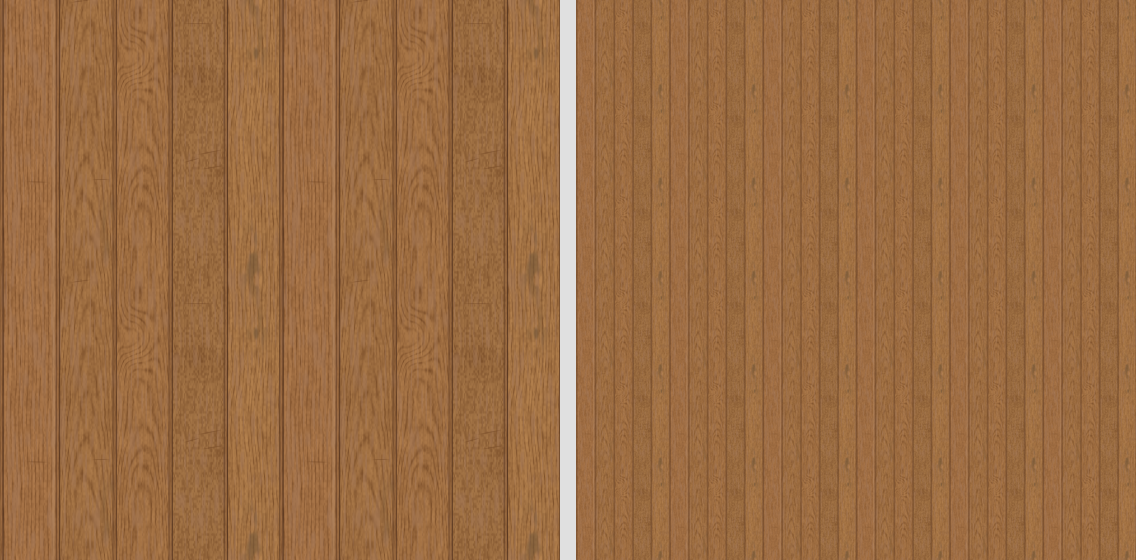
Left, the tile; right, the same tile 3 across and 3 down.
A three.js fragment shader for this texture:

```glsl
// Beaded oak panelling: a square tile of five vertical boards, laid twice
// across and twice down. Ring curves, stretched wrapping noise, smudges and
// scratches make the grain; paired dark lines make the bead between boards.

varying vec2 vUv;

const float TILES = 2.0;
const float BOARDS = 5.0;
const float TAU = 6.2831853;
const vec3 DARK_GRAIN = vec3(0.42, 0.25, 0.12);
const vec3 PALE_STRIP = vec3(0.72, 0.55, 0.40);
const vec3 DULL_ROSE = vec3(0.64, 0.47, 0.35);
const vec3 SMUDGE = vec3(0.42, 0.32, 0.21);
const vec3 GROOVE = vec3(0.29, 0.17, 0.10);
const vec3 BEAD = vec3(0.52, 0.34, 0.20);

float hash(vec2 p) {
  vec3 q = fract(p.xyx * 0.1031);
  q += dot(q, q.yzx + 33.33);
  return fract((q.x + q.y) * q.z);
}

// Value noise that wraps over the unit square; cells must be whole numbers.
float noise(vec2 p, vec2 cells, float seed) {
  vec2 q = p * cells;
  vec2 i = floor(q);
  vec2 f = fract(q);
  f = f * f * (3.0 - 2.0 * f);
  vec2 a = mod(i, cells) + seed * 17.0;
  vec2 b = mod(i + 1.0, cells) + seed * 17.0;
  return mix(mix(hash(a), hash(vec2(b.x, a.y)), f.x),
             mix(hash(vec2(a.x, b.y)), hash(b), f.x), f.y);
}

// Signed offset from a centre, wrapped to the nearest repeat.
vec2 wrapped(vec2 d) { return fract(d + 0.5) - 0.5; }

float isBoard(float id, float k) { return 1.0 - step(0.5, abs(id - k)); }

float line(float d, float halfWidth) {
  return 1.0 - smoothstep(0.0, halfWidth, abs(d));
}

// Soft oval; q.x is in board widths and q.y in tile heights.
float oval(vec2 q, vec2 centre, vec2 radius) {
  vec2 d = vec2(q.x - centre.x, wrapped(q - centre).y) / radius;
  return exp(-dot(d, d));
}

vec3 boardColor(float id) {
  vec3 c = vec3(0.688, 0.482, 0.300);
  c = mix(c, vec3(0.672, 0.478, 0.288), isBoard(id, 1.0));
  c = mix(c, vec3(0.682, 0.482, 0.292), isBoard(id, 2.0));
  c = mix(c, vec3(0.655, 0.470, 0.284), isBoard(id, 3.0));
  return mix(c, vec3(0.700, 0.502, 0.302), isBoard(id, 4.0));
}

// Growth rings: straight bands, or arches with a knot on board two.
float rings(vec2 p, vec2 q, float id) {
  float warp = noise(p, vec2(15.0, 4.0), id) + 0.3 * noise(p, vec2(35.0, 16.0), id + 5.0);
  float straight = q.x * 14.0 + warp * (0.9 + 0.3 * id);
  float arches = 7.0 * q.y + 24.0 * q.x * q.x + 1.6 * warp;
  arches += isBoard(id, 2.0) * 6.0 * oval(q, vec2(-0.15, 0.79), vec2(0.30, 0.09));
  float arched = isBoard(id, 1.0) + isBoard(id, 2.0);
  float wave = 0.5 + 0.5 * sin(TAU * mix(straight, arches, arched));
  return wave * wave * wave;
}

// Short, thin, slightly tilted marks.
float scratches(vec2 p) {
  float mark = 0.0;
  for (int i = 0; i < 7; i++) {
    float k = float(i);
    vec2 d = wrapped(p - vec2(hash(vec2(k, 3.1)), hash(vec2(k, 8.7))));
    float reach = mix(0.02, 0.07, hash(vec2(k, 5.3)));
    float tilt = 0.6 * (hash(vec2(k, 1.9)) - 0.5);
    float along = 1.0 - smoothstep(0.3 * reach, reach, abs(d.x));
    mark = max(mark, along * line(d.y - tilt * d.x, 0.004));
  }
  return mark;
}

void main() {
  vec2 p = fract(vUv * TILES);

  // Board index and place within the board, with slightly uneven widths.
  float bend = sin(0.5 * TAU * p.x);
  float across = (p.x - 0.005 - 0.005 * bend * bend) * BOARDS;
  float id = mod(floor(across), BOARDS);
  vec2 q = vec2(fract(across) - 0.5, p.y);
  float flecked = isBoard(id, 3.0);

  // Grain: rings, long fibres, pores, short flecks and broad tone changes.
  float ring = rings(p, q, id);
  float fibres = noise(p, vec2(200.0, 12.0), id + 6.0) - 0.5;
  float pores = noise(p, vec2(180.0, 34.0), id + 1.0);
  float flecks = noise(p, vec2(220.0, 110.0), id + 2.0);
  float tone = noise(p, vec2(10.0, 5.0), id + 3.0);
  float grain = ring * mix(0.12 + 0.26 * pores, 0.05, flecked);
  grain += 0.15 * pores + 0.09 * tone + 0.20 * fibres;
  grain += smoothstep(0.15, 0.95, flecks) * mix(0.15, 0.29, flecked);
  grain += flecked * 0.14 * oval(q, vec2(0.1, 0.71), vec2(0.7, 0.05));
  vec3 color = mix(boardColor(id), DARK_GRAIN, grain);
  float rose = smoothstep(0.5, 0.9, noise(p, vec2(130.0, 14.0), 9.0));
  color = mix(color, DULL_ROSE, 0.5 * rose);

  // Wear: grey smudges, a pale strip and scratches.
  float stain = oval(q, vec2(0.0, 0.06), vec2(0.17, 0.12)) + oval(q, vec2(0.05, 0.82), vec2(0.16, 0.06));
  stain = isBoard(id, 4.0) * stain + isBoard(id, 1.0) * oval(q, vec2(0.42, 0.18), vec2(0.13, 0.10));
  color = mix(color, SMUDGE, 0.55 * stain * smoothstep(0.3, 0.75, noise(p, vec2(70.0, 26.0), 6.0)));
  color = mix(color, PALE_STRIP, 0.5 * isBoard(id, 0.0) * line(q.x - 0.42, 0.05));
  color = mix(color, DARK_GRAIN, 0.35 * scratches(p));

  // Bead with a thin dark line on either side, one stronger than the other.
  float joint = mod(floor(across + 0.5), BOARDS);
  float d = (fract(across + 0.5) - 0.5) / BOARDS;
  float worn = mix(0.8, 1.0, noise(p, vec2(5.0, 24.0), 4.0));
  color = mix(color, BEAD, 0.40 * (1.0 - smoothstep(0.004, 0.010, abs(d))));
  color = mix(color, GROOVE, worn * mix(0.35, 0.6, hash(vec2(joint, 2.3))) * line(d + 0.006, 0.0042));
  color = mix(color, GROOVE, worn * mix(0.60, 0.85, hash(vec2(joint, 6.1))) * line(d - 0.006, 0.0042));

  gl_FragColor = vec4(color, 1.0);
}
```
